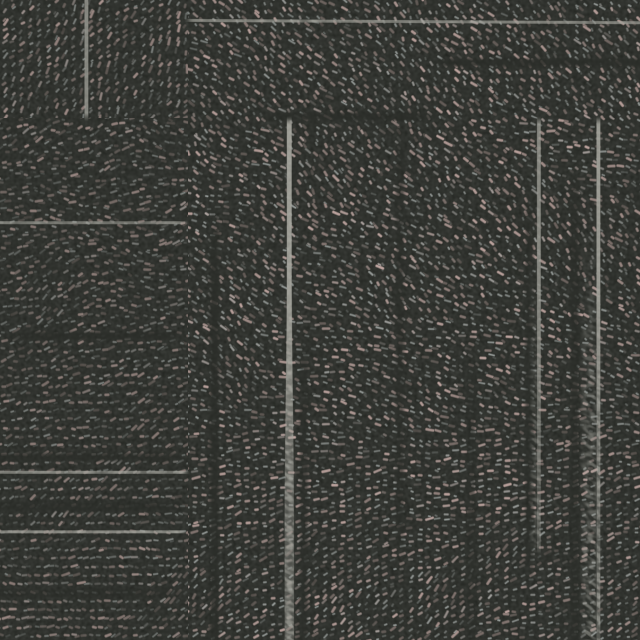
A Shadertoy shader for this texture:

```glsl
// Charcoal panels woven from tilted pale flecks, crossed by fine chalk lines and dark seams.
#define GROUND vec3(0.188, 0.197, 0.180)
#define CHALK vec3(0.64, 0.64, 0.61)
#define WARM vec3(0.74, 0.64, 0.62)
#define COOL vec3(0.59, 0.61, 0.60)
#define SPLIT vec2(0.293, 0.815)
#define FLECK_CELLS vec2(74.0, 94.0)
#define FLECK_RADIUS 0.0018
#define FLECK_GAIN 0.92
#define GRAIN 0.055
#define SEAM_WIDTH 0.009

vec2 hash2(vec2 p) {
    vec3 q = fract(vec3(p.xyx) * vec3(0.1031, 0.1030, 0.0973));
    q += dot(q, q.yzx + 33.33);
    return fract((q.xx + q.yz) * q.zy);
}

float cornerSlope(vec2 cell, vec2 offset) {
    return dot(hash2(cell + 71.0) * 2.0 - 1.0, offset);
}

float gradientNoise(vec2 p) {
    vec2 i = floor(p), f = fract(p), u = f * f * (3.0 - 2.0 * f), e = vec2(1, 0);
    return mix(mix(cornerSlope(i, f), cornerSlope(i + e.xy, f - e.xy), u.x),
               mix(cornerSlope(i + e.yx, f - e.yx), cornerSlope(i + 1.0, f - 1.0), u.x), u.y);
}

// Bar layout: x = position across, y..z = span along, w = strength
float bar(vec2 acrossAlong, vec4 b, float halfWidth, float soft, float fade) {
    float d = abs(acrossAlong.x - b.x);
    float span = smoothstep(b.y - fade, b.y + fade, acrossAlong.y)
               * (1.0 - smoothstep(b.z - fade, b.z + fade, acrossAlong.y));
    return b.w * span * (1.0 - smoothstep(halfWidth - soft, halfWidth + soft, d));
}

// Short capsules scattered on a jittered lattice; rgb = tint, a = coverage
vec4 flecks(vec2 p, vec2 cells, vec2 jitter, float tilt, float soft) {
    vec4 best = vec4(0);
    vec2 home = floor(p * cells);
    for (int n = 0; n < 9; n++) {
        vec2 id = home + vec2(n % 3 - 1, n / 3 - 1);
        vec2 h = hash2(id + 11.0), k = hash2(id + 157.0);
        vec2 d = p - (id + 0.5 + (h - 0.5) * jitter) / cells;
        float angle = tilt + (k.x - 0.5) * 0.8;
        vec2 dir = vec2(cos(angle), sin(angle));
        float reach = mix(0.0008, 0.0050, h.y * k.x + 0.25 * k.y);
        float dist = length(d - dir * clamp(dot(d, dir), -reach, reach));
        float radius = FLECK_RADIUS * mix(0.75, 1.2, k.y);
        float cover = (1.0 - smoothstep(radius - soft, radius + soft, dist)) * mix(0.25, 1.0, h.x);
        if (cover > best.a) best = vec4(mix(COOL, WARM, smoothstep(0.3, 0.8, k.y)), cover);
    }
    return best;
}

void mainImage(out vec4 fragColor, in vec2 fragCoord) {
    vec2 p = fragCoord / iResolution.xy;
    float pixel = 1.0 / min(iResolution.x, iResolution.y);
    bool left = p.x < SPLIT.x, top = p.y > SPLIT.y;

    // Weave direction and regularity of each panel
    float drift = gradientNoise(p * 7.0);
    float rise = smoothstep(0.08, 0.62, p.y);
    float tilt = mix(0.35, -0.75, rise) + drift * 1.1;
    vec2 cells = FLECK_CELLS, jitter = vec2(mix(0.35, 0.85, rise), 0.8);
    float gain = 1.0;
    if (left && !top) {
        cells = FLECK_CELLS.yx;
        jitter = vec2(0.9, mix(0.25, 0.95, smoothstep(0.2, 0.65, p.y)));
        tilt = 0.1 + drift * 1.2;
        gain = 0.76;
    } else if (left) {
        jitter = vec2(0.4, 0.9);
        tilt = 1.0 + drift;
        gain = 0.85;
    } else if (top) {
        jitter = vec2(0.8);
        tilt = -0.85 + drift * 0.7;
    }

    // Dark seams
    vec4 uprightSeams[6] = vec4[6](vec4(0.335, -0.1, 0.65, 0.85), vec4(0.625, 0.15, 0.79, 0.6),
        vec4(0.736, -0.1, 0.45, 0.6), vec4(0.898, -0.1, 0.72, 0.8),
        vec4(0.827, 0.1, 0.68, 0.7), vec4(0.475, -0.1, 0.45, 0.6));
    vec4 levelSeams[6] = vec4[6](vec4(0.902, 0.68, 1.1, 0.85), vec4(0.818, 0.42, 0.68, 0.85),
        vec4(0.475, 0.02, 0.28, 0.85), vec4(0.286, -0.1, 0.28, 0.75),
        vec4(0.208, -0.1, 0.28, 0.85), vec4(0.073, -0.1, 0.28, 0.7));
    float seam = 0.0;
    for (int i = 0; i < 6; i++) {
        seam = max(seam, bar(p, uprightSeams[i], SEAM_WIDTH * 0.7, 0.004, 0.05));
        seam = max(seam, bar(p.yx, levelSeams[i], SEAM_WIDTH * 0.7, 0.004, 0.025));
    }

    // Ground, grain and flecks
    float grain = gradientNoise(p * 190.0) + 0.6 * gradientNoise(p * 95.0 + 9.0);
    float patchy = 1.0 + 0.35 * gradientNoise(p * 11.0 + 4.0);
    vec3 color = GROUND + GRAIN * grain * (1.0 - 0.7 * seam) - 0.018 * seam;
    vec4 f = flecks(p, cells, jitter, tilt, max(0.0016, 0.7 * pixel));
    color = mix(color, f.rgb, clamp(f.a * gain * patchy * FLECK_GAIN * (1.0 - seam), 0.0, 1.0));

    // Chalk lines: crisp above, broad and broken below
    vec4 uprights[4] = vec4[4](vec4(0.135, 0.817, 1.1, 0.75), vec4(0.452, -0.1, 0.812, 0.95),
        vec4(0.842, 0.14, 0.812, 0.75), vec4(0.935, -0.1, 0.812, 0.9));
    vec4 levels[4] = vec4[4](vec4(0.968, 0.295, 1.1, 0.8), vec4(0.652, -0.1, 0.288, 0.72),
        vec4(0.262, -0.1, 0.29, 0.8), vec4(0.169, -0.1, 0.287, 0.85));
    float soft = max(0.0013, 0.75 * pixel);
    float frayed = 1.0 - smoothstep(0.18, 0.58, p.y);
    float hatch = smoothstep(-0.25, 0.4, gradientNoise(vec2(p.x * 85.0, p.y * 140.0 + p.x * 50.0)));
    float chalk = 0.0;
    for (int i = 0; i < 4; i++) {
        float spread = i == 1 ? 0.0038 + 0.0035 * frayed : 0.0030;
        float line = bar(p, uprights[i], spread, soft, 0.008);
        chalk = max(chalk, line * mix(1.0, 0.35 + 0.5 * hatch, frayed));
        float wing = bar(p - vec2(i == 3 ? -0.013 : -0.006, 0.0), uprights[i],
                         i == 3 ? 0.011 : 0.005, 0.007, 0.05);
        if (i > 1) chalk = max(chalk, wing * hatch * 0.6 * (1.0 - smoothstep(0.25, 0.72, p.y)));
        vec2 bent = p.yx + vec2(i == 0 ? 0.005 * (p.x - 0.3) : 0.0, 0.0);
        float shimmer = 0.85 + 0.5 * gradientNoise(vec2(p.x * 60.0, float(i) * 7.3));
        chalk = max(chalk, bar(bent, levels[i], 0.0023, soft, 0.008) * shimmer);
    }
    color = mix(color, CHALK + 0.05 * grain, clamp(chalk, 0.0, 1.0));
    fragColor = vec4(clamp(color, 0.0, 1.0), 1.0);
}
```
